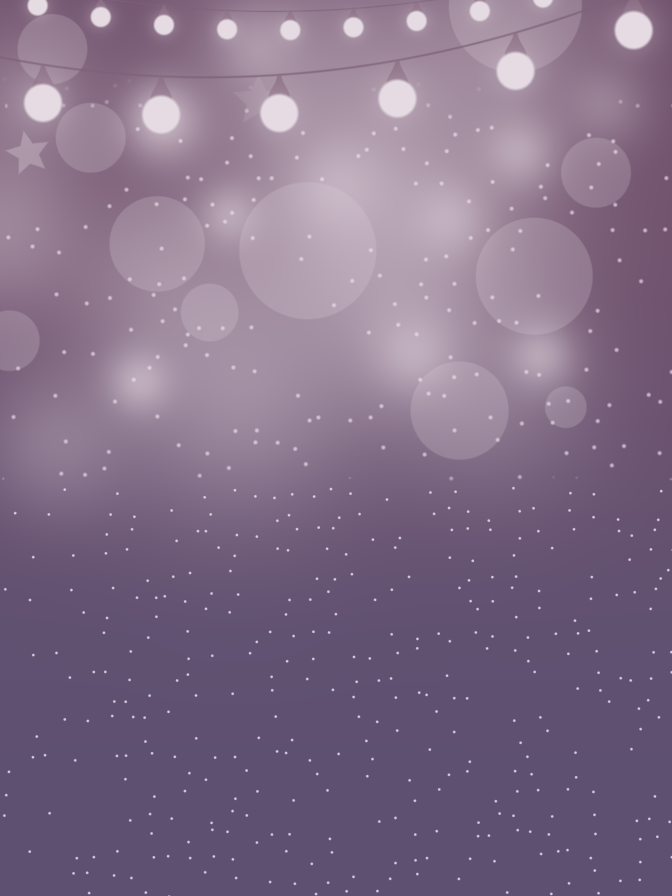
A Shadertoy shader for this background:

```glsl
#define TOP_COLOR vec3(0.44, 0.32, 0.425)
#define LOW_COLOR vec3(0.37, 0.315, 0.445)
#define GLOW_COLOR vec3(0.87, 0.82, 0.86)
#define BULB_COLOR vec3(0.90, 0.86, 0.89)
#define WIRE_COLOR vec3(0.49, 0.38, 0.46)
#define DISC_ALPHA 0.23
#define SPARK_ALPHA 0.85
#define FADE_Y 0.715

// Broad haze and bright cores: centre, radius, strength
const vec4 HAZE[10] = vec4[10](
    vec4(0.57, 0.31, 0.23, 0.55), vec4(0.35, 0.58, 0.19, 0.44),
    vec4(0.08, 0.66, 0.11, 0.30), vec4(0.00, 0.34, 0.13, 0.40),
    vec4(0.45, 0.10, 0.19, 0.28), vec4(0.73, 0.59, 0.16, 0.25),
    vec4(0.04, 0.14, 0.11, 0.30), vec4(0.74, 0.08, 0.16, 0.30),
    vec4(0.23, 0.43, 0.13, 0.25), vec4(0.60, 0.47, 0.13, 0.25));
const vec4 CORES[10] = vec4[10](
    vec4(0.208, 0.568, 0.048, 0.58), vec4(0.616, 0.526, 0.060, 0.48),
    vec4(0.804, 0.530, 0.050, 0.55), vec4(0.342, 0.321, 0.046, 0.50),
    vec4(0.503, 0.278, 0.070, 0.42), vec4(0.668, 0.326, 0.058, 0.46),
    vec4(0.773, 0.226, 0.055, 0.50), vec4(0.243, 0.182, 0.062, 0.60),
    vec4(0.382, 0.070, 0.060, 0.36), vec4(0.903, 0.156, 0.060, 0.28));

// Bokeh discs: centre, radius
const vec3 DISCS[11] = vec3[11](
    vec3(0.078, 0.073, 0.052), vec3(0.135, 0.205, 0.052),
    vec3(0.234, 0.363, 0.071), vec3(0.312, 0.465, 0.043),
    vec3(0.458, 0.373, 0.102), vec3(0.795, 0.411, 0.087),
    vec3(0.684, 0.611, 0.073), vec3(0.842, 0.606, 0.031),
    vec3(0.887, 0.257, 0.052), vec3(0.014, 0.507, 0.045),
    vec3(0.767, 0.009, 0.099));

float fill(float dist, float soft) {
    return 1.0 - smoothstep(-soft, soft, dist);
}

float glow(vec2 p, vec4 g) {
    vec2 d = (p - g.xy) / g.z;
    return g.w * exp(-dot(d, d));
}

vec3 hash3(vec2 cell) {
    vec3 q = fract(cell.xyx * vec3(0.1031, 0.1030, 0.0973));
    q += dot(q, q.yxz + 33.33);
    return fract((q.xxy + q.yzz) * q.zyx);
}

// Cellular scatter: at most one round speck in each cell
float sparkles(vec2 p, float size, float radius, float density, float soft) {
    vec2 cell = floor(p / size);
    vec3 h = hash3(cell + 7.0);
    vec2 center = (cell + 0.15 + 0.7 * h.xy) * size;
    float cluster = 0.18 * sin(cell.x * 0.45 + sin(cell.y * 0.3)) * sin(cell.y * 0.6);
    float spread = smoothstep(-0.25, 0.3, p.x);
    return step(h.z, (density + cluster) * spread)
         * fill(length(p - center) - radius, soft);
}

float starDist(vec2 p, float r) {
    const float SECTOR = 0.62832;
    float a = abs(mod(atan(p.x, -p.y) + SECTOR, 2.0 * SECTOR) - SECTOR);
    vec2 q = length(p) * vec2(cos(a), sin(a)) - vec2(r, 0.0);
    vec2 side = 0.47 * r * vec2(cos(SECTOR), sin(SECTOR)) - vec2(r, 0.0);
    return dot(q, normalize(vec2(side.y, -side.x)));
}

// Hanging string; sag = apex x, wire apex y, bulb apex y, curvature
vec3 lightString(vec3 col, vec2 p, vec4 sag, float first, float gap,
                 float last, float r, float px) {
    float wireY = sag.y - sag.w * (p.x - sag.x) * (p.x - sag.x);
    float slope = 2.0 * sag.w * (p.x - sag.x);
    float wire = abs(p.y - wireY) / sqrt(1.0 + slope * slope);
    col = mix(col, WIRE_COLOR, 0.75 * fill(wire - 0.055 * r, px));

    float x = first + gap * clamp(round((p.x - first) / gap), 0.0, last);
    vec2 c = (p - vec2(x, sag.z - sag.w * (x - sag.x) * (x - sag.x))) / r;
    float soft = px / r;
    float socketWidth = mix(0.12, 0.58, smoothstep(-2.0, -0.8, c.y));
    float socket = max(abs(c.x) - socketWidth, abs(c.y + 1.3) - 0.7);
    col = mix(col, WIRE_COLOR * 1.1, 0.75 * fill(socket, soft));
    col = mix(col, GLOW_COLOR, 0.32 * exp(-0.55 * dot(c, c)));
    return mix(col, BULB_COLOR, fill(length(c) - 1.0, soft + 0.06));
}

void mainImage(out vec4 fragColor, in vec2 fragCoord) {
    // Width is one; y runs down from the top edge
    float px = 1.0 / iResolution.x;
    vec2 p = vec2(fragCoord.x, iResolution.y - fragCoord.y) * px;
    vec3 col = mix(TOP_COLOR, LOW_COLOR, smoothstep(0.25, 1.15, p.y));

    // Soft light
    for (int i = 0; i < 10; i++) {
        col = mix(col, GLOW_COLOR, glow(p, HAZE[i]));
        col = mix(col, GLOW_COLOR, glow(p, CORES[i]));
    }

    // Translucent discs
    for (int i = 0; i < 11; i++) {
        float d = length(p - DISCS[i].xy) - DISCS[i].z;
        col = mix(col, GLOW_COLOR, DISC_ALPHA * fill(d, px));
    }

    // Stars
    const mat2 TILT = mat2(0.98, 0.2, -0.2, 0.98);
    float star = fill(starDist(TILT * (p - vec2(0.042, 0.228)), 0.034), px);
    float faintStar = fill(starDist(p - vec2(0.385, 0.15), 0.04), px);
    col = mix(col, GLOW_COLOR, 0.35 * star + 0.13 * faintStar);

    // Large specks above, fine specks below
    float lower = smoothstep(FADE_Y - 0.01, FADE_Y + 0.01, p.y);
    float upper = smoothstep(0.10, 0.20, p.y) * (1.0 - lower);
    float specks = 0.8 * upper * sparkles(p, 0.036, 0.0028, 0.44, 0.0015 + 0.3 * px)
                 + lower * sparkles(p, 0.030, 0.0019, 0.50, 0.0006 + 0.4 * px);
    col = mix(col, vec3(0.93, 0.88, 0.94), SPARK_ALPHA * specks);

    // Back and front strings
    col = lightString(col, p, vec4(0.406, 0.017, 0.045, 0.30), 0.056, 0.094, 8.0, 0.0148, px);
    col = lightString(col, p, vec4(0.308, 0.115, 0.172, 0.315), 0.064, 0.1758, 5.0, 0.028, px);
    fragColor = vec4(col, 1.0);
}
```
